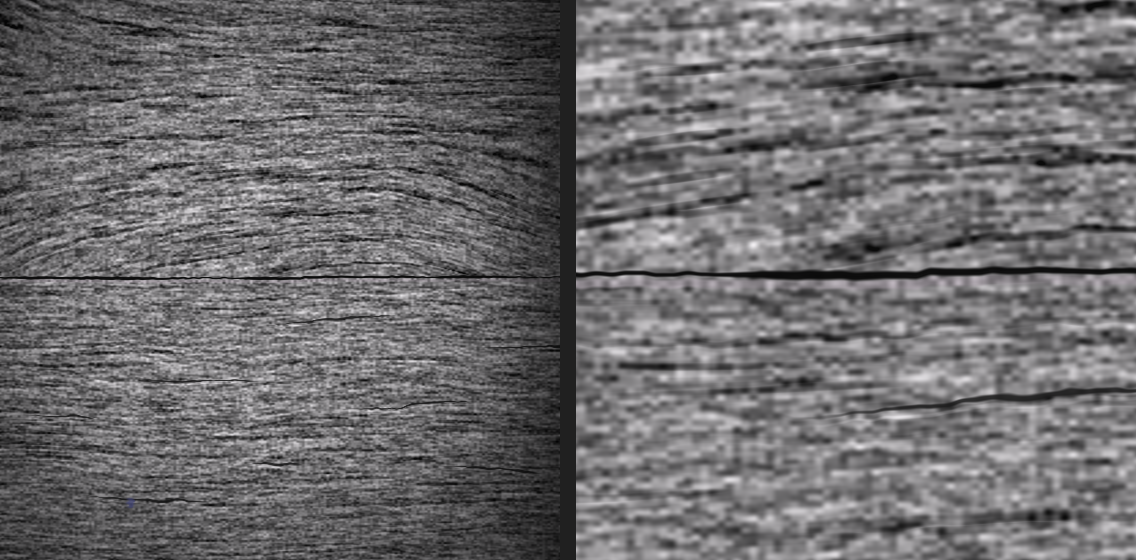
Left, the full canvas; right, a detail of the centre.
Reproduce this texture procedurally as a Shadertoy shader.

```glsl
// Two weathered grey planks with horizontal grain, meeting at a dark seam.
// Short stretched noise makes fibres, broken contour lines make sharp grooves;
// looped tapered cracks, side light and a vignette finish the surface.

#define SEAM_Y 0.505
#define BASE_TONE 0.508
#define TINT vec3(1.0, 0.988, 1.003)
#define FIBRE_CONTRAST 0.56
#define RELIEF_LIGHT 0.36
#define SPECKLE 0.33
#define GROOVE_DEPTH 0.25
#define GROOVE_ROWS 62.0
#define CRACK_COUNT 8
#define CRACK_WIDTH 0.0024
#define VIGNETTE 0.58

float hash(vec2 p) {
    vec3 q = fract(vec3(p.xyx) * 0.1031);
    q += dot(q, q.yzx + 33.33);
    return fract((q.x + q.y) * q.z);
}

float noise(vec2 p) {
    vec2 cell = floor(p), f = fract(p);
    f = f * f * (3.0 - 2.0 * f);
    float low = mix(hash(cell), hash(cell + vec2(1, 0)), f.x);
    float high = mix(hash(cell + vec2(0, 1)), hash(cell + vec2(1, 1)), f.x);
    return mix(low, high, f.y);
}

// Soft-edged stroke of half width w around distance d
float stroke(float d, float w) {
    return 1.0 - smoothstep(w * 0.5, w + 0.0012, abs(d));
}

// Height across the fibres: fans out at the upper left, nearly level below
float grainHeight(vec2 uv, float upper) {
    float fromAxis = uv.y - 0.78;
    float fan = 0.78 + fromAxis / (1.0 + 0.6 * exp(-4.5 * uv.x));
    fan += 0.06 * smoothstep(0.68, 1.05, uv.x) * (1.0 - smoothstep(-0.18, 0.0, fromAxis));
    float bend = noise(uv * vec2(3.0, 4.5) + 4.0) - 0.5;
    float ripple = noise(uv * vec2(9.0, 19.0) + 31.0) - 0.5;
    return mix(uv.y, fan, upper) + bend * mix(0.018, 0.032, upper) + ripple * 0.006;
}

float fibres(vec2 p) {
    return 0.30 * noise(p * vec2(11.0, 105.0) + 3.0)
         + 0.36 * noise(p * vec2(34.0, 175.0) + 17.0)
         + 0.34 * noise(p * vec2(80.0, 245.0) + 41.0);
}

// Parallel broken furrows with ragged edges, plus short fine scratches
float grooves(vec2 p, float upper) {
    float row = p.y * GROOVE_ROWS + 1.6 * noise(p * vec2(3.0, 16.0) + 57.0)
              + 0.28 * noise(p * vec2(55.0, 130.0) + 5.0);
    float id = floor(row);
    float presence = noise(vec2(p.x * 4.5 + id * 13.7, id * 3.1));
    presence = smoothstep(mix(0.5, 0.34, upper), 0.85, presence);
    float furrow = presence * (1.0 - smoothstep(0.05, 0.13 + 0.17 * presence, abs(fract(row) - 0.5)));
    float scratch = smoothstep(0.70, 0.88, noise(p * vec2(10.0, 135.0) + 83.0));
    return max(furrow, 0.7 * scratch);
}

// x: dark opening, y: pale lip beneath it
vec2 cracks(vec2 p) {
    vec2 result = vec2(0.0);
    for (int i = 0; i < CRACK_COUNT; i++) {
        float id = float(i);
        float middle = fract(id * 0.618 + 0.25);
        float height = 0.06 + 0.4 * (id + hash(vec2(id, 23.0))) / float(CRACK_COUNT);
        float halfLength = mix(0.05, 0.15, hash(vec2(id, 37.0)));
        float along = (p.x - middle) / halfLength;
        float taper = max(0.0, 1.0 - along * along) * (0.6 + 0.4 * along);
        float path = 0.022 * (noise(vec2(p.x * 6.0, id * 5.0)) - 0.5)
                   + 0.004 * (noise(vec2(p.x * 38.0, id * 9.0)) - 0.5)
                   + 0.0022 * (noise(p * vec2(110.0, 130.0)) - 0.5);
        float d = p.y - height - path;
        float w = CRACK_WIDTH * taper * mix(0.2, 1.5, noise(vec2(p.x * 30.0, id)));
        float visible = smoothstep(0.0, 0.45, taper);
        result = max(result, visible * vec2(stroke(d, w), stroke(d + 0.0048, w * 0.8)));
    }
    return result;
}

void mainImage(out vec4 fragColor, in vec2 fragCoord) {
    vec2 uv = fragCoord / iResolution.xy;

    // Seam path with a small notch and chipped edges
    float seamPath = SEAM_Y - 0.002 * (1.0 - smoothstep(0.535, 0.545, uv.x))
                   + 0.0016 * (noise(vec2(uv.x * 24.0, 2.0)) - 0.5)
                   + 0.0014 * (noise(vec2(uv.x * 110.0, 6.0)) - 0.5);
    float seamDistance = uv.y - seamPath;
    float upper = smoothstep(-0.001, 0.001, seamDistance);
    float plank = step(0.5, upper);

    // Fibres lit from one side, with fine surface speckle
    vec2 p = vec2(uv.x, grainHeight(uv, plank));
    float fibre = fibres(p);
    float slope = fibre - fibres(p + vec2(0.001, 0.0026));
    float speck = noise(uv * vec2(205.0, 265.0) + 13.0) - 0.5;
    float tone = BASE_TONE + FIBRE_CONTRAST * (fibre - 0.5)
               + RELIEF_LIGHT * slope + SPECKLE * speck;

    // Grooves with raised lower edges
    float groove = grooves(p, plank);
    float lip = max(0.0, grooves(p + vec2(0.0, 0.0042), plank) - groove);
    tone += GROOVE_DEPTH * (0.34 * lip - groove * mix(0.75, 1.0, plank));
    vec2 crack = cracks(p) * (1.0 - upper);
    tone = mix(tone + 0.12 * crack.y, 0.10, 0.85 * crack.x);

    // Vignette, heavier on the right
    float radius = length((uv - vec2(0.45, 0.52)) * vec2(1.0, 0.95));
    float light = 1.0 - VIGNETTE * smoothstep(0.2, 0.75, radius);
    light *= 1.0 - 0.35 * smoothstep(0.86, 1.03, uv.x);
    vec3 color = max(tone, 0.04) * light * TINT;

    // Plank joint and its pale lower edge
    float gap = mix(0.0004, 0.0030, noise(vec2(uv.x * 17.0, 8.0)));
    gap *= 1.0 - 0.7 * smoothstep(0.92, 0.95, uv.x);
    float edge = stroke(seamDistance + 0.0056, 0.0026) * mix(0.5, 0.95, noise(vec2(uv.x * 30.0, 4.0)));
    color = mix(color, vec3(0.62, 0.59, 0.62) * light * (1.0 + 0.5 * speck), edge);
    color = mix(color, vec3(0.03), 0.95 * stroke(seamDistance, gap));

    // Small bluish stain
    float stain = length((uv - vec2(0.234, 0.103)) * vec2(1.2, 1.0)) + 0.008 * speck;
    color = mix(color, vec3(0.27, 0.28, 0.47), 0.75 * (1.0 - smoothstep(0.004, 0.013, stain)));

    fragColor = vec4(clamp(color, 0.0, 1.0), 1.0);
}
```
